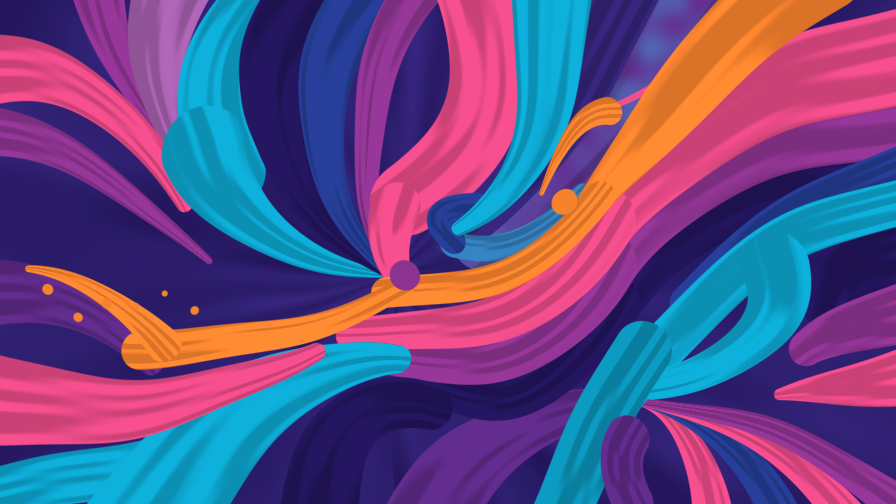
Reproduce this background procedurally as a WebGL 1 fragment shader.

```glsl
precision highp float;
uniform vec2 u_resolution;

const vec3 NAVY = vec3(.13, .08, .35);
const vec3 INDIGO = vec3(.2, .14, .46);
const vec3 BLUE = vec3(.14, .23, .56);
const vec3 SLATE = vec3(.29, .37, .65);
const vec3 VIOLET = vec3(.36, .16, .52);
const vec3 PLUM = vec3(.55, .2, .56);
const vec3 MAUVE = vec3(.64, .37, .67);
const vec3 PINK = vec3(.9, .29, .52);
const vec3 ORANGE = vec3(.97, .51, .18);
const vec3 CYAN = vec3(.05, .64, .8);
const vec2 HUB = vec2(3.36, 2.38);

vec2 p;
vec3 paint;
float soft;

float hash(vec2 q) {
  return fract(sin(dot(q, vec2(127.1, 311.7))) * 4375.5);
}

float noise(vec2 q) {
  vec2 i = floor(q), f = fract(q), e = vec2(1, 0);
  f *= f * (3. - 2. * f);
  return mix(mix(hash(i), hash(i + e), f.x),
             mix(hash(i + e.yx), hash(i + e.xx), f.x), f.y);
}

// Parameter of the nearest point on a quadratic curve
float nearest(vec2 a, vec2 b, vec2 c) {
  vec2 u = b - a, v = a - 2. * b + c, d = a - p;
  float k = 1. / dot(v, v), x = k * dot(u, v);
  float m = k * (2. * dot(u, u) + dot(d, v)) / 3. - x * x;
  float q = -x * (x * x + 3. * m) + k * dot(d, u);
  float h = q * q + 4. * m * m * m;
  if (h >= 0.) {
    vec2 r = (vec2(1, -1) * sqrt(h) - q) * .5;
    r = sign(r) * pow(abs(r), vec2(1. / 3.));
    return clamp(r.x + r.y - x, 0., 1.);
  }
  float z = sqrt(-m), g = acos(clamp(q / (m * z * 2.), -1., 1.)) / 3.;
  vec2 t = clamp(vec2(2. * cos(g), -cos(g) - sqrt(3.) * sin(g)) * z - x, 0., 1.);
  vec2 e = d + t.x * (2. * u + v * t.x), f = d + t.y * (2. * u + v * t.y);
  return dot(e, e) < dot(f, f) ? t.x : t.y;
}

// Tapered brush stroke with streaks along its length
void ribbon(vec2 a, vec2 b, vec2 c, vec2 width, vec3 color) {
  float t = nearest(a, b, c), w = mix(width.x, width.y, t);
  vec2 q = p - mix(mix(a, b, t), mix(b, c, t), t);
  vec2 along = mix(b - a, c - b, t);
  float across = (along.x * q.y - along.y * q.x) / (length(along) * w);
  float streak = smoothstep(.35, .65, noise(vec2(across * 4. + a.x * 7., t * 2.)));
  paint = mix(paint, color * (.88 + .2 * streak), smoothstep(soft, -soft, length(q) - w));
}

void blob(vec2 center, float radius, vec3 color) {
  paint = mix(paint, color, smoothstep(soft, -soft, length(p - center) - radius));
}

void main() {
  p = vec2(gl_FragCoord.x, u_resolution.y - gl_FragCoord.y) / u_resolution.y * 4.32;
  soft = 4. / u_resolution.y;
  p += .02 * sin(p.yx * 4.);
  vec2 q = p - HUB;
  paint = mix(NAVY, INDIGO * 1.1, noise(vec2(atan(q.x, -q.y) * 9., length(q))));

  // Left fan
  ribbon(vec2(.8, -.2), vec2(1., .6), vec2(1.55, 1.4), vec2(.24, .03), PLUM);
  ribbon(vec2(1.5, -.2), vec2(1.2, .7), vec2(1.6, 1.45), vec2(.36, .06), MAUVE);
  ribbon(vec2(-.2, .6), vec2(.9, .5), vec2(1.6, 1.75), vec2(.32, .07), PINK);
  ribbon(vec2(-.2, 1.1), vec2(.8, 1.25), vec2(1.8, 2.25), vec2(.22, .03), PLUM);
  ribbon(vec2(-.2, 2.5), vec2(.8, 2.5), vec2(1.3, 3.1), vec2(.3, .1), VIOLET);
  ribbon(vec2(2.3, -.2), vec2(1.5, .7), vec2(1.95, 1.5), vec2(.2, .32), CYAN);
  ribbon(vec2(1.75, 1.3), vec2(2., 2.1), HUB, vec2(.38, .02), CYAN);
  for (float i = 0.; i < 3.; i++)
    ribbon(vec2(2.85 + .4 * i, -.2), vec2(1.6 + .6 * i, 1.1), HUB, vec2(.42 - .1 * i, .04),
           i < 1. ? NAVY : i < 2. ? BLUE : PLUM);

  // Upper swirl
  ribbon(vec2(6., -.2), vec2(5.2, 1.3), vec2(4.1, 2.1), vec2(.5, .2), mix(SLATE, VIOLET, noise(p * 5.)));
  ribbon(vec2(5.4, -.2), vec2(4.9, 1.2), vec2(3.9, 2.), vec2(.3, .2), INDIGO);
  ribbon(vec2(3.95, -.3), vec2(4.6, .9), vec2(3.5, 1.72), vec2(.32), PINK);
  ribbon(vec2(3.4, 1.8), vec2(3.3, 2.2), HUB + .1, vec2(.22, .1), PINK);
  ribbon(vec2(5., 1.7), vec2(4.5, 2.2), vec2(3.9, 2.1), vec2(.11), mix(SLATE, CYAN, .4));
  ribbon(vec2(4.1, 1.75), vec2(3.6, 1.8), vec2(3.9, 2.07), vec2(.11), BLUE);
  ribbon(vec2(4.72, -.2), vec2(4.85, 1.4), vec2(3.95, 1.96), vec2(.36, .06), CYAN);
  ribbon(vec2(6.4, -.1), vec2(6., .6), vec2(5.2, .95), vec2(.06, .02), PINK);

  // Lower middle and the long curved bands
  ribbon(vec2(3.6, 4.6), vec2(4., 3.6), vec2(5.2, 3.5), vec2(.4, .15), VIOLET);
  for (float s = 2.; s >= 0.; s--) {
    vec3 color = s > 1. ? NAVY : s > 0. ? PLUM : PINK;
    vec2 joint = vec2(5.2, 1.9 + .35 * s);
    ribbon(vec2(7.9, .45 + .45 * s), vec2(6.1 - .1 * s, .7 + .35 * s), joint, vec2(.42, .27), color);
    ribbon(joint, vec2(4.65, 2.95 + .35 * s), vec2(3. + .4 * s, 2.85 + .25 * s), vec2(.27, .14), color);
  }

  // Lower right: side lobes, petals, then cyan stream
  for (float i = 0.; i < 3.; i++)
    ribbon(vec2(7.9, 2.1 + .55 * i), vec2(7.2, 2.2 + .55 * i), vec2(7.1 - .2 * i, 2.6 + .4 * i),
           vec2(.28, .25 - .1 * i), i < 1. ? NAVY : i < 2. ? PLUM : PINK);
  for (float i = 0.; i < 4.; i++)
    ribbon(vec2(5.5, 3.45), vec2(6. + .25 * i, 3.5), vec2(6.1 + .6 * i, 4.5), vec2(.03, .18),
           i == 1. ? BLUE : i == 3. ? PLUM : PINK);
  ribbon(vec2(7.9, 1.35), vec2(6.8, 1.7), vec2(5.9, 2.6), vec2(.18), BLUE);
  ribbon(vec2(7.9, 1.7), vec2(6.3, 1.9), vec2(5.2, 3.6), vec2(.2), CYAN);
  ribbon(vec2(6.65, 2.3), vec2(6.8, 3.), vec2(5.6, 3.3), vec2(.3, .12), CYAN);
  ribbon(vec2(5.5, 3.), vec2(5.1, 3.7), vec2(4.7, 4.6), vec2(.25), CYAN * .88);
  ribbon(vec2(5.4, 3.75), vec2(5.25, 4.), vec2(5.4, 4.3), vec2(.18), VIOLET);

  // Lower left
  ribbon(vec2(-.2, 4.25), vec2(.7, 4.1), vec2(1.6, 3.9), vec2(.22), CYAN);
  ribbon(vec2(1.2, 4.6), vec2(2.2, 3.), vec2(3.4, 3.1), vec2(.55, .12), CYAN);
  ribbon(vec2(-.2, 3.4), vec2(1.3, 3.75), vec2(2.7, 3.), vec2(.4, .08), PINK);
  ribbon(vec2(2.7, 4.6), vec2(2.75, 3.3), vec2(3.7, 3.5), vec2(.35, .2), NAVY);

  // Orange stream, splash and drops
  ribbon(vec2(7., -.3), vec2(5.8, .7), vec2(5.1, 1.75), vec2(.42, .14), ORANGE);
  ribbon(vec2(5.15, 1.7), vec2(4.6, 2.5), vec2(3.3, 2.52), vec2(.13), ORANGE);
  ribbon(HUB + .1, vec2(2.4, 3.), vec2(1.2, 2.98), vec2(.08, .17), ORANGE);
  ribbon(vec2(.25, 2.32), vec2(.9, 2.4), vec2(1.4, 2.95), vec2(.03, .14), ORANGE);
  ribbon(vec2(5.2, .97), vec2(4.85, 1.), vec2(4.65, 1.65), vec2(.12, .02), ORANGE);
  blob(vec2(4.85, 1.74), .11, ORANGE);
  for (float i = 0.; i < 6.; i++)
    blob(vec2(.4 + .25 * i, 2.5 + .3 * hash(vec2(i))), .02 + .03 * hash(vec2(i, 5)), ORANGE);
  blob(HUB + vec2(.11, 0), .13, PLUM);
  gl_FragColor = vec4(paint, 1);
}
```
